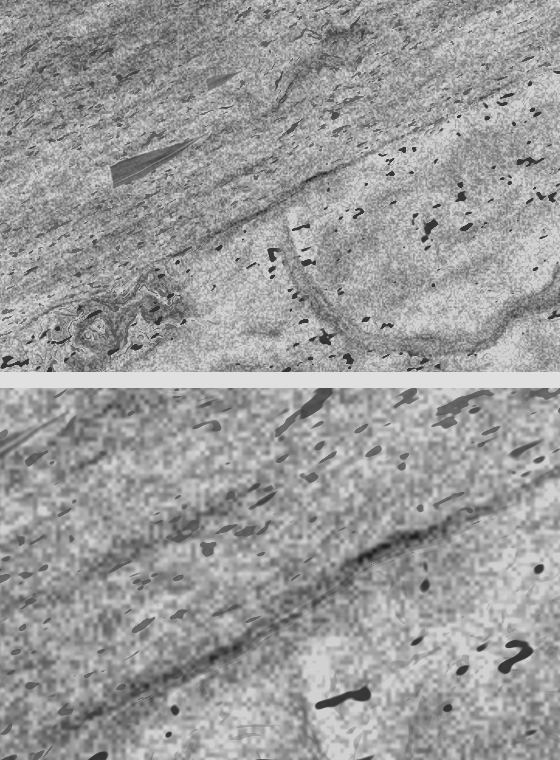
Top: the whole. Bottom: its middle third, enlarged.
Write a Shadertoy shader that draws this texture.

```glsl
// Grey granite slab: streaked dark gneiss above a diagonal seam, pale folded rock with black flecks below.
#define UPPER_TONE 0.592
#define LOWER_TONE 0.675
#define DARK_TONE 0.44
#define BLACK_TONE 0.17
#define GRAIN_FREQ 240.0
#define GRAIN_CONTRAST 0.30
#define STREAK_CONTRAST 0.34
#define FOLD_CONTRAST 0.85
#define SEAM_START vec2(0.0, 0.08)
#define SEAM_ANGLE 0.464

float hash(vec2 p) {
    vec3 h = fract(p.xyx * 0.1031);
    h += dot(h, h.yzx + 33.33);
    return fract((h.x + h.y) * h.z);
}

float noise(vec2 p) {
    vec2 i = floor(p), f = fract(p);
    f = f * f * (3.0 - 2.0 * f);
    return mix(mix(hash(i), hash(i + vec2(1, 0)), f.x),
               mix(hash(i + vec2(0, 1)), hash(i + vec2(1, 1)), f.x), f.y);
}

float fbm(vec2 p) {
    float sum = 0.0, amp = 0.533;
    for (int i = 0; i < 4; i++) {
        sum += amp * noise(p);
        p = p * 2.03 + 17.3;
        amp *= 0.5;
    }
    return sum;
}

vec2 rotate(vec2 p, float a) {
    return vec2(cos(a) * p.x + sin(a) * p.y, cos(a) * p.y - sin(a) * p.x);
}

// Ragged mineral specks: 1 inside a speck
float specks(vec2 p, float threshold) {
    float n = 0.65 * noise(p) + 0.35 * noise(p * 2.1 + 9.0);
    return smoothstep(threshold, threshold + 0.06, n);
}

// Soft elliptical region
float region(vec2 p, vec2 center, vec2 radius, float angle) {
    return smoothstep(1.2, 0.5, length(rotate(p - center, angle) / radius));
}

// Tapered sliver, blunt on the left; x = mask, y = pale rim
vec2 sliver(vec2 q, float halfLength, float halfWidth) {
    float x = q.x / halfLength;
    float width = halfWidth * smoothstep(1.05, -0.5, x);
    float d = max(abs(q.y) - width, (-0.9 - x) * halfLength + 0.3 * q.y);
    d = max(d, (x - 1.0) * halfLength);
    return vec2(smoothstep(0.003, -0.002, d), smoothstep(0.016, 0.002, d));
}

void mainImage(out vec4 fragColor, in vec2 fragCoord) {
    vec2 p = fragCoord / iResolution.y;
    vec2 wobble = vec2(fbm(p * 7.0), fbm(p * 7.0 + 40.0)) - 0.5;
    vec2 q = rotate(p - SEAM_START, SEAM_ANGLE);   // x along the seam, y across

    // Zones
    float seam = q.y + 0.05 * wobble.x;
    float upper = smoothstep(-0.008, 0.008, seam);
    float lowerFold = region(p + 0.15 * wobble, vec2(0.34, 0.14), vec2(0.28, 0.15), 0.45) * (1.0 - upper);
    float upperFold = region(p + 0.15 * wobble, vec2(0.76, 0.81), vec2(0.32, 0.10), 0.55);
    float fold = max(lowerFold, upperFold * 0.75);

    // Flow coordinates, bent most inside the folds
    float bend = mix(0.20, 0.025, upper) + 0.20 * lowerFold + 0.13 * upperFold;
    vec2 flow = q + bend * wobble;

    // Upper rock: long streaks, darker toward the top left
    float streaks = fbm(flow * vec2(5.0, 42.0)) - 0.5;
    float fineStreaks = noise(flow * vec2(55.0, 170.0)) - 0.5;
    float clouds = fbm(q * vec2(2.5, 6.0) + 5.0) - 0.5;
    float upperTone = UPPER_TONE + STREAK_CONTRAST * streaks + 0.16 * fineStreaks + 0.25 * clouds;
    upperTone += 0.05 * smoothstep(0.6, 0.0, q.x) * smoothstep(0.5, 0.2, q.y);
    upperTone -= 0.05 * smoothstep(0.5, 0.8, q.y);

    // Lower rock: pale wisps and soft grey patches
    float wisps = fbm(flow * vec2(9.0, 19.0) + 3.0) - 0.5;
    float lowerTone = LOWER_TONE + 0.42 * wisps + 0.07 * fineStreaks;
    lowerTone += 0.05 * smoothstep(-0.13, -0.02, q.y) * smoothstep(0.8, 1.1, q.x);
    float tone = mix(lowerTone, upperTone, upper);

    // Folded bands
    float bands = fbm(flow * vec2(6.0, 30.0) + 21.0) - 0.5;
    tone = mix(tone, 0.55 + FOLD_CONTRAST * bands, 0.85 * fold);
    float paleLine = smoothstep(0.035, 0.0, abs(bands - 0.03));
    tone += 0.10 * fold * paleLine;

    // Curved dark vein through the lower rock, with a pale rim
    float dx = p.x - 1.1;
    float curve = dx < 0.0 ? 2.3 : 0.95;
    float veinDist = (p.y - 0.07 - curve * dx * dx) / sqrt(1.0 + 4.0 * curve * curve * dx * dx);
    veinDist += 0.10 * wobble.y;
    float veinReach = smoothstep(0.70, 0.78, p.x) * (1.0 - upper);
    float vein = smoothstep(0.042, 0.022, abs(veinDist)) * veinReach;
    float rim = smoothstep(0.035, 0.0, abs(veinDist - 0.055)) * veinReach;
    float veinStreaks = fbm(vec2(p.x * 8.0, veinDist * 75.0)) - 0.5;
    tone += 0.07 * rim;
    tone = mix(tone, DARK_TONE + 0.05 + 0.5 * veinStreaks, 0.85 * vein);

    // Dark shear band and thin line along the seam
    float shearReach = smoothstep(0.5, 0.68, q.x) * smoothstep(1.08, 0.96, q.x);
    float shear = smoothstep(0.036, 0.010, abs(seam + 0.008)) * shearReach;
    tone = mix(tone, DARK_TONE + 0.55 * streaks, 0.75 * shear);
    float seamLine = smoothstep(0.007, 0.001, abs(seam - 0.012));
    tone -= 0.16 * seamLine * smoothstep(0.35, 0.65, noise(q * vec2(8.0, 20.0)));

    // Fine grain
    tone += GRAIN_CONTRAST * (noise(p * GRAIN_FREQ) - 0.5);
    tone += 0.12 * (noise(p * GRAIN_FREQ * 0.5 + 31.0) - 0.5);

    // Thin flecks above, clustered black blotches below
    float cluster = smoothstep(0.25, 0.75, noise(q * vec2(5.0, 9.0) + 2.0));
    float flecks = specks(flow * vec2(55.0, 120.0), 0.80 - 0.10 * cluster - 0.05 * fold);
    float bigFlecks = specks(flow * vec2(26.0, 70.0) + 50.0, 0.86 - 0.08 * cluster);
    float blotches = specks((q + 0.04 * wobble) * vec2(34.0, 58.0), 0.86 - 0.14 * cluster);
    tone = mix(tone, 0.30, 0.75 * flecks * mix(0.35, 1.0, max(upper, fold)));
    tone = mix(tone, BLACK_TONE + 0.05, 0.8 * bigFlecks * upper);
    tone = mix(tone, BLACK_TONE, 0.92 * blotches * (1.0 - upper) * (1.0 - 0.7 * vein));

    // Dark slivers embedded in the upper rock
    vec2 a = rotate(p - vec2(0.425, 0.58), 0.43) + 0.02 * wobble;
    vec2 b = rotate(p - vec2(0.60, 0.79), 0.40) + 0.02 * wobble;
    vec2 large = sliver(a, 0.15, 0.029);
    vec2 small = sliver(b, 0.055, 0.015);
    float inner = 0.37 + 0.25 * (fbm(a * vec2(12.0, 110.0)) - 0.5) + 0.08 * (noise(p * GRAIN_FREQ) - 0.5);
    inner += 0.16 * smoothstep(0.003, 0.0, abs(a.y + 0.008 - 0.08 * a.x));
    tone += 0.07 * max(large.y, small.y);
    tone += 0.10 * region(p + 0.06 * wobble, vec2(0.265, 0.52), vec2(0.045, 0.022), 0.4);
    tone = mix(tone, inner, large.x);
    tone = mix(tone, inner + 0.05, small.x);

    tone = clamp(tone, 0.12, 0.82);
    fragColor = vec4(tone * vec3(1.004, 1.0, 0.999), 1.0);
}
```
